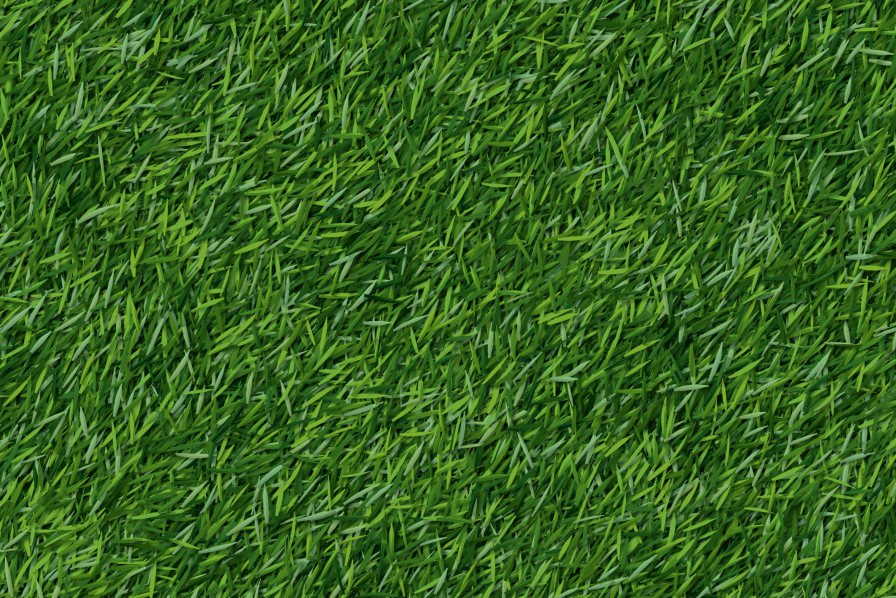
A WebGL 2 fragment shader for this texture:

```glsl
#version 300 es
precision highp float;

#define LAYERS 16
#define CELL 0.036
#define HALF_WIDTH 0.0037
#define LEAN 0.92
#define LEAN_SPREAD 1.15
#define BEND 5.0
#define SHADOW_STRENGTH 0.30
#define SHEEN_SHARE 0.13
#define PATCH_TONE 0.10
#define EDGE_SOFTNESS 0.8

uniform vec2 u_resolution;
out vec4 fragColor;

const vec3 SOIL = vec3(0.02, 0.17, 0.02);
const vec3 DEEP = vec3(0.11, 0.31, 0.06);
const vec3 DARK = vec3(0.20, 0.42, 0.11);
const vec3 MID = vec3(0.28, 0.51, 0.115);
const vec3 BRIGHT = vec3(0.45, 0.68, 0.19);
const vec3 SHEEN = vec3(0.52, 0.72, 0.46);

vec4 hash4(vec2 p) {
    vec4 q = fract(p.xyxy * vec4(0.1031, 0.1030, 0.0973, 0.1099));
    q += dot(q, q.wzxy + 33.33);
    return fract((q.xxyz + q.yzzw) * q.zywx);
}

// Slow variation across the lawn, roughly -1 to 1
float patches(vec2 p) {
    return 0.4 * sin(p.x * 9.0 + 2.0 * sin(p.y * 7.0))
         + 0.4 * sin(p.y * 13.0 - p.x * 5.0 + 1.5 * sin(p.x * 11.0))
         + 0.5 * sin(p.x * 31.0 + 2.0 * sin(p.y * 19.0)) * sin(p.y * 27.0 + 2.0 * sin(p.x * 17.0));
}

// Green for a tone from 0 (deep shade) to 1 (sunlit)
vec3 grassTone(float tone) {
    vec3 c = mix(SOIL, DEEP, smoothstep(0.03, 0.12, tone));
    c = mix(c, DARK, smoothstep(0.25, 0.38, tone));
    c = mix(c, MID, smoothstep(0.55, 0.68, tone));
    return mix(c, BRIGHT, smoothstep(0.78, 0.88, tone));
}

// Paints one blade and its soft shadow over the colour below
vec3 paintBlade(vec3 below, vec2 p, vec2 id, vec2 shift, float depth, float pixel) {
    vec4 shape = hash4(id);
    vec4 look = hash4(id + 71.7);
    vec2 root = (id + shape.xy) * CELL;
    vec2 toPixel = p - root;
    float halfLength = CELL * mix(0.62, 0.98, look.x);
    if (dot(toPixel, toPixel) > CELL * CELL * 1.2) return below;

    // All layers share the same patches of tone and lean
    vec2 place = root - shift;
    float lawn = patches(place);

    // Local frame: x runs from base to tip, y across the blade
    float angle = LEAN + LEAN_SPREAD * (shape.z + shape.w - 1.0)
                + 0.25 * patches(place * 0.8 + 3.0);
    vec2 dir = vec2(cos(angle), sin(angle));
    vec2 local = vec2(dot(toPixel, dir), dot(toPixel, vec2(-dir.y, dir.x)));
    local.y -= BEND * (look.y - 0.5) * local.x * local.x;
    float along = local.x / halfLength;

    // Narrow tip, blunter base
    float taper = (1.0 - 0.72 * smoothstep(0.2, 1.0, along))
                * (0.6 + 0.4 * smoothstep(-1.0, -0.3, along));
    float width = HALF_WIDTH * mix(0.55, 1.2, look.z) * taper;
    float soft = pixel * EDGE_SOFTNESS;
    float ends = smoothstep(soft, -soft, abs(local.x) - halfLength);
    float cover = ends * smoothstep(soft, -soft, abs(local.y) - width);
    float shadow = ends * smoothstep(2.2 * HALF_WIDTH, 0.0, abs(local.y + HALF_WIDTH));

    // Tone rises to the tip and differs on each side of the rib
    float side = smoothstep(-soft, soft, local.y) - 0.5;
    float tone = look.w + 0.30 * (depth - 0.6) + 0.10 * along
               + 0.12 * side + PATCH_TONE * lawn;
    vec3 blade = grassTone(tone);
    vec4 tint = hash4(id + 139.3);
    vec3 sheen = SHEEN * (0.93 + 0.10 * along + 0.12 * side);
    blade = mix(blade, sheen, step(tint.x, SHEEN_SHARE + 0.04 * lawn));
    blade += (tint.y - 0.5) * vec3(-0.06, 0.0, 0.06);

    // Light under the blades turns greener
    below *= 1.0 - SHADOW_STRENGTH * vec3(1.0, 0.8, 1.0) * shadow;
    return mix(below, blade, cover);
}

void main() {
    float pixel = 1.0 / u_resolution.y;
    vec2 p = gl_FragCoord.xy * pixel;
    vec3 color = SOIL;

    // Stack the layers from the ground upward
    for (int layer = 0; layer < LAYERS; layer++) {
        float depth = float(layer) / float(LAYERS - 1);
        vec2 shift = vec2(37.37, 53.71) * float(layer + 1) * CELL;
        vec2 q = p + shift;
        vec2 cell = floor(q / CELL);
        for (int j = -1; j <= 1; j++) {
            for (int i = -1; i <= 1; i++) {
                color = paintBlade(color, q, cell + vec2(i, j), shift, depth, pixel);
            }
        }
    }
    fragColor = vec4(clamp(color, 0.0, 1.0), 1.0);
}
```
